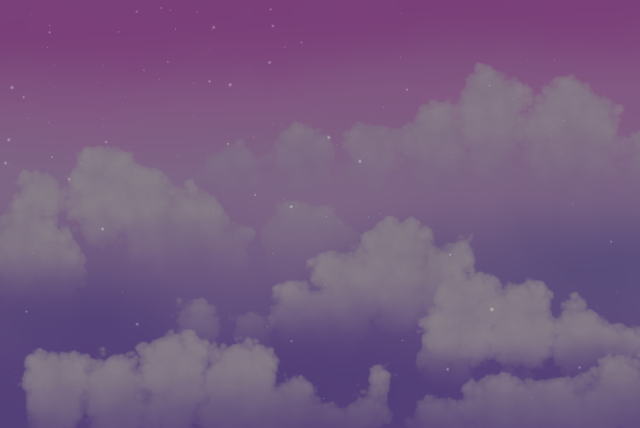
A WebGL 1 fragment shader for this texture:

```glsl
precision highp float;
uniform vec2 u_resolution;

vec2 hash2(vec2 p) {
  return fract(sin(vec2(dot(p, vec2(127.1, 311.7)), dot(p, vec2(269.5, 183.3)))) * 437.585);
}

// Distance to the nearest cell centre
float cellular(vec2 p) {
  vec2 cell = floor(p), f = fract(p);
  float nearest = 2.0;
  for (int j = -1; j <= 1; j++) {
    for (int i = -1; i <= 1; i++) {
      vec2 o = vec2(float(i), float(j));
      vec2 d = o + hash2(cell + o) - f;
      nearest = min(nearest, dot(d, d));
    }
  }
  return sqrt(nearest);
}

// Soft drifting haze from layered sines, about -1 to 1
float haze(vec2 p) {
  float sum = 0.0, amp = 0.5;
  for (int i = 0; i < 4; i++) {
    sum += amp * sin(p.x + 1.6 * sin(p.y * 0.8)) * cos(p.y * 1.3 + sin(p.x * 0.7));
    p = mat2(1.5, 1.1, -1.1, 1.5) * p + 2.3;
    amp *= 0.55;
  }
  return sum;
}

// Round on top, drawn out below
float puff(vec2 p, vec3 c) {
  vec2 d = p - c.xy;
  d.y *= d.y < 0.0 ? 0.5 : 1.0;
  return length(d) - c.z;
}

float smin(float a, float b) {
  float h = max(0.025 - abs(a - b), 0.0);
  return min(a, b) - h * h * 10.0;
}

float heap(vec2 p, vec3 a, vec3 b, vec3 c, vec3 d, vec3 e) {
  return smin(smin(smin(puff(p, a), puff(p, b)), smin(puff(p, c), puff(p, d))), puff(p, e));
}

// Lays a cloud over the sky: grey crown, mauve body, base dissolving between low and high
vec3 cloud(vec3 sky, float y, float d, float billow, float low, float high, float opacity) {
  d += billow;
  float cover = smoothstep(0.006, -0.007, d) * (0.65 + 0.35 * smoothstep(0.0, -0.03, d));
  float fade = smoothstep(low, high, y);
  vec3 body = mix(vec3(0.44, 0.36, 0.51), vec3(0.515, 0.475, 0.525), fade);
  body -= clamp(billow, -0.02, 0.03) * vec3(0.7, 0.9, 0.4);
  return mix(sky, body, cover * fade * opacity);
}

float stars(vec2 p, float scale, float chance) {
  vec2 cell = floor(p * scale);
  vec2 rnd = hash2(cell + scale), kind = hash2(cell + 41.0);
  float d = length(fract(p * scale) - 0.2 - 0.6 * rnd) / scale;
  float radius = 0.0022 + 0.0045 * kind.y * kind.y * kind.y;
  return step(kind.x, chance) * smoothstep(radius, 0.0, d) * (0.4 + 0.6 * kind.y);
}

void main() {
  vec2 uv = gl_FragCoord.xy / u_resolution;
  vec2 p = vec2(uv.x * 1.5, uv.y);
  float mist = haze(p * 6.0);
  float y = p.y + 0.035 * mist;

  // Sky from indigo to magenta
  vec3 col = mix(vec3(0.33, 0.25, 0.47), vec3(0.42, 0.34, 0.50), smoothstep(0.1, 0.4, y));
  col = mix(col, vec3(0.49, 0.395, 0.52), smoothstep(0.33, 0.56, y));
  col = mix(col, vec3(0.505, 0.35, 0.51), smoothstep(0.58, 0.77, y));
  col = mix(col, vec3(0.48, 0.25, 0.475), smoothstep(0.73, 0.95, y - 0.05 * (p.x - 0.5)));
  vec2 q = (p - vec2(1.46, 0.37)) / vec2(0.36, 0.13);
  col = mix(col, vec3(0.34, 0.29, 0.48), 0.85 * exp(-dot(q, q)));
  q = (p - vec2(0.2, 0.24)) / vec2(0.25, 0.09);
  vec3 indigo = vec3(0.32, 0.25, 0.47);

  float billow = 0.04 * (cellular(p * 15.0) - 0.45) + 0.018 * (cellular(p * 37.0) - 0.45)
    + 0.008 * (cellular(p * 80.0) - 0.45);

  // Far bank
  float d = heap(p, vec3(0.71, 0.64, 0.07), vec3(0.87, 0.67, 0.06), vec3(1.02, 0.68, 0.08),
    vec3(1.15, 0.75, 0.09), vec3(1.34, 0.71, 0.11));
  d = smin(d, min(puff(p, vec3(0.54, 0.59, 0.07)), puff(p, vec3(1.53, 0.62, 0.07))));
  col = cloud(col, y, d, billow, 0.44, 0.74, 0.85);

  // Middle banks
  d = heap(p, vec3(0.25, 0.58, 0.085), vec3(0.10, 0.55, 0.055), vec3(0.35, 0.53, 0.08),
    vec3(0.45, 0.47, 0.09), vec3(0.53, 0.43, 0.06));
  col = cloud(col, y, d, billow, 0.31, 0.53, 0.95);
  d = min(puff(p, vec3(0.71, 0.435, 0.095)), puff(p, vec3(0.80, 0.41, 0.06)));
  col = cloud(col, y, d, billow * 0.6, 0.32, 0.55, 0.8);
  d = smin(puff(p, vec3(0.05, 0.435, 0.085)), puff(p, vec3(0.13, 0.38, 0.07)));
  col = cloud(col, y, d, billow, 0.22, 0.44, 0.95);
  col = mix(col, indigo, 0.65 * exp(-dot(q, q)));
  d = min(puff(p, vec3(0.46, 0.245, 0.05)), puff(p, vec3(0.59, 0.22, 0.05)));
  col = cloud(col, y, d, billow, 0.12, 0.36, 0.7);

  // Near banks
  d = heap(p, vec3(0.93, 0.395, 0.09), vec3(0.81, 0.34, 0.085), vec3(0.71, 0.28, 0.07),
    vec3(1.02, 0.37, 0.07), vec3(1.075, 0.415, 0.035));
  col = cloud(col, y, d, billow, 0.16, 0.37, 0.95);
  d = heap(p, vec3(1.10, 0.285, 0.08), vec3(1.05, 0.22, 0.07), vec3(1.22, 0.26, 0.085),
    vec3(1.36, 0.225, 0.075), vec3(1.46, 0.20, 0.055));
  col = cloud(col, y, d, billow, 0.08, 0.24, 0.96);

  // Foreground banks
  d = heap(p, vec3(0.13, 0.105, 0.085), vec3(0.27, 0.09, 0.085), vec3(0.41, 0.135, 0.09),
    vec3(0.56, 0.105, 0.105), vec3(0.67, 0.03, 0.09));
  d = smin(d, min(puff(p, vec3(0.80, 0.01, 0.07)), puff(p, vec3(0.865, 0.095, 0.05))));
  d = max(d, 0.055 - length((p - vec2(0.80, 0.125)) * vec2(0.9, 1.0)));
  col = cloud(col, y, d, billow, -0.13, 0.16, 0.95);
  d = heap(p, vec3(1.17, 0.05, 0.085), vec3(1.30, 0.03, 0.095), vec3(1.46, 0.09, 0.08),
    vec3(1.03, 0.01, 0.065), vec3(1.39, 0.04, 0.07));
  col = cloud(col, y, d, billow, -0.12, 0.17, 0.88);

  // Stars, thickest at the upper left
  float density = smoothstep(0.1, 1.0, p.y) * smoothstep(1.6, 0.2, p.x);
  float glints = stars(p, 11.0, 0.1 + 0.35 * density) + stars(p, 23.0, 0.03 + 0.3 * density);
  col += vec3(0.16, 0.23, 0.17) * glints + 0.006 * mist;
  gl_FragColor = vec4(col, 1.0);
}
```
